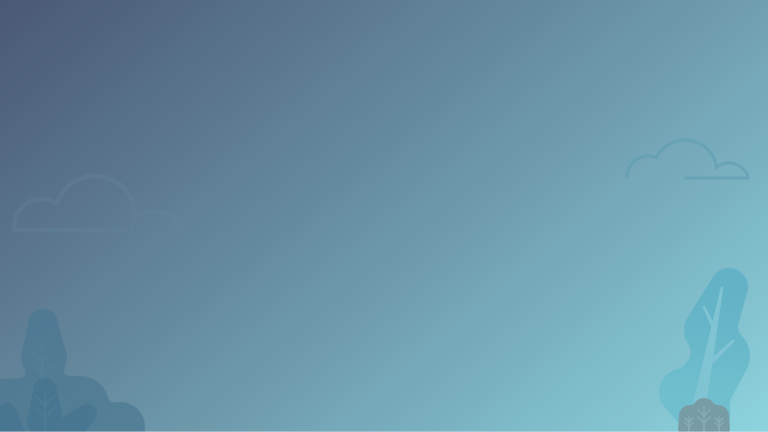
Reproduce this background procedurally as a Shadertoy shader.

```glsl
const float GRID = 432.0; // canvas height in design units, y runs downward

const vec3 DUSK = vec3(0.290, 0.345, 0.455);
const vec3 HAZE = vec3(0.415, 0.575, 0.650);
const vec3 AQUA = vec3(0.550, 0.830, 0.870);
const vec3 LEAF_TOP = vec3(0.39, 0.70, 0.78);
const vec3 LEAF_LOW = vec3(0.44, 0.75, 0.81);
const vec3 LEAF_VEIN = vec3(0.50, 0.77, 0.83);
const vec3 SHRUB = vec3(0.47, 0.61, 0.65);
const vec3 SHRUB_VEIN = vec3(0.58, 0.72, 0.77);
const vec3 BUSH = vec3(0.29, 0.47, 0.57);
const vec3 BUSH_FRONT = vec3(0.26, 0.44, 0.55);
const vec3 BUSH_VEIN = vec3(0.34, 0.52, 0.61);

float circle(vec2 p, vec3 c) {
    return length(p - c.xy) - c.z;
}

// Capsule whose radius changes from a.z to b.z
float taper(vec2 p, vec3 a, vec3 b) {
    vec2 axis = b.xy - a.xy;
    float h = clamp(dot(p - a.xy, axis) / dot(axis, axis), 0.0, 1.0);
    return length(p - a.xy - axis * h) - mix(a.z, b.z, h);
}

float smoothUnion(float a, float b, float k) {
    float h = max(k - abs(a - b), 0.0) / k;
    return min(a, b) - 0.25 * h * h * k;
}

float cover(float d, float soft) {
    return smoothstep(soft, -soft, d);
}

// Outline of three joined puffs, cut at the base line
float cloud(vec2 p, vec3 left, vec3 middle, vec3 right, vec3 base, float halfWidth) {
    float puffs = min(circle(p, left), min(circle(p, middle), circle(p, right)));
    float outline = max(abs(puffs) - halfWidth, p.y - base.z);
    float line = taper(p, vec3(base.x, base.z, halfWidth), vec3(base.y, base.z, halfWidth));
    return min(outline, line);
}

// Upright stem with mirrored pairs of twigs
float sprig(vec2 p, vec2 foot, float height, float halfWidth) {
    vec2 q = (p - foot) / height;
    float w = halfWidth / height;
    float d = taper(q, vec3(0.0, 0.0, w), vec3(0.0, -1.0, w * 0.6));
    q.x = abs(q.x);
    for (int i = 0; i < 2; i++) {
        float y = -0.35 - 0.28 * float(i);
        d = min(d, taper(q, vec3(0.0, y, w * 0.8), vec3(0.24, y - 0.24, w * 0.6)));
    }
    return d * height;
}

vec3 sky(float t) {
    vec3 c = t < 0.5 ? mix(DUSK, HAZE, t * 2.0) : mix(HAZE, AQUA, t * 2.0 - 1.0);
    float bands = sin(t * 41.0) + 0.5 * sin(t * 97.0 + 1.0);
    return c + 0.003 * bands * vec3(0.4, 0.8, 1.0);
}

float tallLeaf(vec2 p) {
    float d = taper(p, vec3(729, 287, 19), vec3(710, 330, 26));
    d = smoothUnion(d, taper(p, vec3(722, 356, 28), vec3(701, 395, 28)), 9.0);
    return smoothUnion(d, taper(p, vec3(682, 392, 23), vec3(705, 416, 25)), 9.0);
}

float leafVeins(vec2 p) {
    float d = taper(p, vec3(700, 402, 6.5), vec3(722, 288, 1.3));
    d = min(d, taper(p, vec3(704, 307, 1.2), vec3(715, 330, 2.2)));
    return min(d, taper(p, vec3(733, 341, 1.4), vec3(709, 364, 2.5)));
}

float leftBush(vec2 p) {
    float d = taper(p, vec3(43, 324, 15), vec3(44, 356, 23));
    d = smoothUnion(d, taper(p, vec3(0, 410, 31), vec3(80, 405, 29)), 14.0);
    return smoothUnion(d, circle(p, vec3(120, 427, 25)), 8.0);
}

float frontLeaves(vec2 p) {
    float d = taper(p, vec3(45, 390, 12), vec3(45, 420, 18));
    d = min(d, taper(p, vec3(7, 413, 10), vec3(10, 432, 14)));
    return min(d, taper(p, vec3(87, 414, 10), vec3(66, 432, 14)));
}

void mainImage(out vec4 fragColor, in vec2 fragCoord) {
    float unit = GRID / iResolution.y;
    float soft = 0.75 * unit;
    vec2 size = iResolution.xy * unit;
    vec2 p = vec2(fragCoord.x * unit, GRID - fragCoord.y * unit);

    // Diagonal sky
    vec2 slope = vec2(0.64, 0.77);
    vec3 col = sky(dot(p, slope) / dot(size, slope));

    // Clouds
    float paleCloud = cloud(p, vec3(42, 227, 28), vec3(95, 216, 40), vec3(155, 238, 27), vec3(16, 125, 230), 2.2);
    float deepCloud = cloud(p, vec3(648, 177, 21), vec3(685, 172, 32), vec3(729, 183, 20), vec3(686, 748, 178), 1.6);
    col = mix(col, vec3(0.39, 0.52, 0.61), 0.35 * cover(paleCloud, soft));
    col = mix(col, vec3(0.38, 0.62, 0.70), 0.65 * cover(deepCloud, soft));

    // Left bush
    col = mix(col, BUSH, 0.72 * cover(leftBush(p), soft));
    col = mix(col, BUSH_VEIN, 0.4 * cover(sprig(p, vec2(42, 388), 42.0, 1.2), soft));
    col = mix(col, BUSH_FRONT, 0.6 * cover(frontLeaves(p), soft));
    col = mix(col, BUSH_VEIN, 0.4 * cover(sprig(p, vec2(45, 432), 42.0, 1.2), soft));

    // Tall leaf on the right
    vec3 leaf = mix(LEAF_TOP, LEAF_LOW, smoothstep(290.0, 410.0, p.y));
    col = mix(col, leaf, cover(tallLeaf(p), soft));
    col = mix(col, LEAF_VEIN, cover(leafVeins(p), soft));

    // Small shrub with three sprigs
    float shrub = circle(p, vec3(704, 409, 11));
    float veins = GRID;
    for (int i = -1; i <= 1; i++) {
        float side = float(i);
        float low = abs(side);
        shrub = smoothUnion(shrub, taper(p, vec3(704.0 + 14.0 * side, 416, 11), vec3(704.0 + 13.0 * side, 428, 13)), 4.0);
        veins = min(veins, sprig(p, vec2(704.0 + 15.0 * side, 432), 26.0 - 10.0 * low, 0.7));
    }
    col = mix(col, SHRUB, cover(shrub, soft));
    col = mix(col, SHRUB_VEIN, 0.8 * cover(veins, soft));

    // Pale ground line
    col = mix(col, vec3(0.85, 0.92, 0.94), 0.5 * cover(GRID - 0.8 - p.y, soft));
    fragColor = vec4(col, 1.0);
}
```
